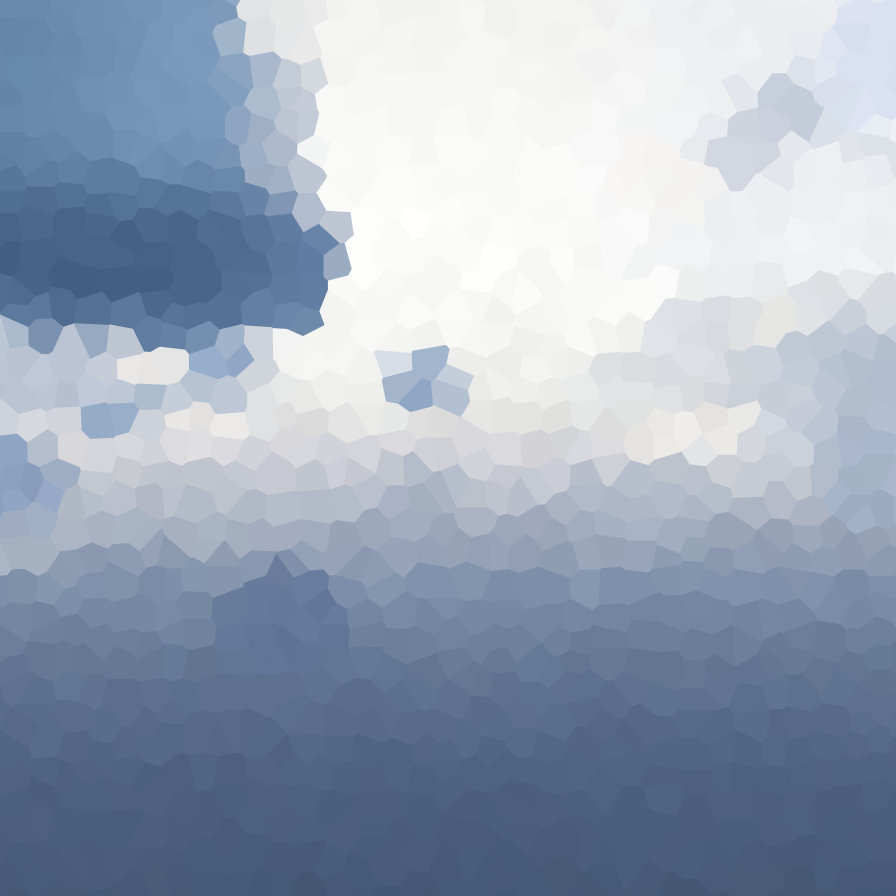
This background is drawn by a Shadertoy shader. Its source:

```glsl
#define CELLS 33.0
#define JITTER 0.82
#define SHADE_SPREAD 0.028
#define EDGE_WOBBLE 0.022
#define STOPS 11

vec2 hash2(vec2 p) {
    vec3 q = fract(vec3(p.xyx) * vec3(0.1031, 0.1030, 0.0973));
    q += dot(q, q.yzx + 33.33);
    return fract((q.xx + q.yz) * q.zy);
}

float noise(vec2 p) {
    vec2 i = floor(p), f = fract(p);
    f = f * f * (3.0 - 2.0 * f);
    return mix(mix(hash2(i).x, hash2(i + vec2(1, 0)).x, f.x),
               mix(hash2(i + vec2(0, 1)).x, hash2(i + vec2(1, 1)).x, f.x), f.y);
}

// Falls from 1 to 0 as x passes from a to b
float fall(float a, float b, float x) { return 1.0 - smoothstep(a, b, x); }

// Soft elliptical patch; paint.a is its strength
void blot(inout vec3 color, vec2 p, vec2 center, vec2 radius, vec4 paint) {
    float d = length((p - center) / radius);
    color = mix(color, paint.rgb, paint.a * fall(0.65, 1.2, d));
}

// Vertical sky gradient: colour in rgb, height in w
vec3 skyRamp(float y) {
    vec4 stops[STOPS] = vec4[STOPS](
        vec4(0.27, 0.35, 0.46, 0.00), vec4(0.31, 0.39, 0.51, 0.15),
        vec4(0.39, 0.47, 0.58, 0.26), vec4(0.50, 0.57, 0.67, 0.345),
        vec4(0.63, 0.67, 0.74, 0.41), vec4(0.75, 0.77, 0.81, 0.455),
        vec4(0.84, 0.84, 0.86, 0.50), vec4(0.91, 0.91, 0.90, 0.545),
        vec4(0.96, 0.96, 0.95, 0.62), vec4(0.99, 0.99, 0.985, 0.74),
        vec4(0.95, 0.95, 0.945, 1.00));
    vec3 color = stops[0].rgb;
    for (int i = 1; i < STOPS; i++) {
        float t = clamp((y - stops[i-1].w) / (stops[i].w - stops[i-1].w), 0.0, 1.0);
        color = mix(color, stops[i].rgb, t);
    }
    return color;
}

// Dark cloud in the upper left, with a pale rim on its right
void stormCloud(inout vec3 color, vec2 p) {
    float bulge = exp(-pow((p.y - 0.71) / 0.055, 2.0));
    float right = 0.36 + 0.03 * bulge;
    float base = 0.62 + 0.5 * pow(p.x - 0.18, 2.0) + 0.06 * smoothstep(0.32, 0.4, p.x);
    float inside = fall(right - 0.006, right + 0.006, p.x)
                 * smoothstep(base - 0.008, base + 0.008, p.y);
    vec3 blue = mix(vec3(0.27, 0.38, 0.52), vec3(0.40, 0.53, 0.66), smoothstep(0.70, 0.88, p.y));
    blue = mix(blue, vec3(0.50, 0.62, 0.75), 0.85 * smoothstep(0.0, 0.26, p.x) * smoothstep(0.74, 0.86, p.y));
    blue = mix(blue, vec3(0.42, 0.53, 0.68), 0.8 * smoothstep(0.2, 0.37, p.x));
    blue = mix(blue, vec3(0.41, 0.52, 0.66), fall(0.0, 0.06, p.y - base));
    float rimWidth = mix(0.03, 0.13, smoothstep(0.72, 0.82, p.y));
    vec3 rim = mix(vec3(0.75, 0.78, 0.83), vec3(0.88, 0.89, 0.90), smoothstep(0.83, 1.0, p.y));
    blue = mix(blue, rim, smoothstep(right - rimWidth, right - 0.01, p.x));
    blot(blue, p, vec2(0.33, 0.98), vec2(0.075, 0.055), vec4(0.91, 0.91, 0.91, 0.9));
    color = mix(color, blue, inside);
}

// Hazy bank rising toward the right side
void rightBank(inout vec3 color, vec2 p) {
    float top = mix(0.61, 0.69, smoothstep(0.66, 0.82, p.x));
    float mask = fall(top - 0.015, top + 0.015, p.y) * smoothstep(0.44, 0.53, p.y)
               * smoothstep(0.60, 0.74, p.x);
    vec3 haze = mix(vec3(0.86, 0.87, 0.885), vec3(0.70, 0.75, 0.82),
                    smoothstep(0.74, 1.0, p.x) * fall(0.60, 0.68, p.y));
    color = mix(color, haze, mask);
}

vec3 scene(vec2 site) {
    vec2 p = site + EDGE_WOBBLE * (vec2(noise(site * 17.0), noise(site * 17.0 + 41.0)) - 0.5);
    vec3 color = skyRamp(p.y);

    // Upper right: thin veil and grey wisps
    color = mix(color, vec3(0.92, 0.93, 0.945), 0.8 * smoothstep(0.62, 0.85, p.x) * smoothstep(0.66, 0.72, p.y));
    blot(color, p, vec2(0.98, 0.94), vec2(0.07, 0.08), vec4(0.84, 0.87, 0.94, 0.9));
    blot(color, p, vec2(0.98, 0.83), vec2(0.06, 0.025), vec4(0.85, 0.87, 0.90, 0.8));
    blot(color, p, vec2(0.88, 0.88), vec2(0.065, 0.04), vec4(0.77, 0.80, 0.86, 0.95));
    blot(color, p, vec2(0.83, 0.835), vec2(0.055, 0.04), vec4(0.81, 0.83, 0.87, 0.9));
    blot(color, p, vec2(0.74, 0.80), vec2(0.06, 0.05), vec4(0.96, 0.955, 0.945, 0.8));

    rightBank(color, p);
    blot(color, p, vec2(0.87, 0.64), vec2(0.055, 0.018), vec4(0.91, 0.91, 0.90, 0.9));
    blot(color, p, vec2(0.88, 0.55), vec2(0.06, 0.03), vec4(0.80, 0.82, 0.86, 0.8));
    blot(color, p, vec2(0.76, 0.525), vec2(0.085, 0.035), vec4(0.92, 0.915, 0.90, 0.9));
    blot(color, p, vec2(0.97, 0.46), vec2(0.06, 0.06), vec4(0.62, 0.68, 0.77, 0.8));

    // Pale broken layer beneath the dark cloud
    float shelf = fall(0.25, 0.35, p.x + 0.6 * max(0.57 - p.y, 0.0));
    color = mix(color, vec3(0.73, 0.77, 0.83), shelf * smoothstep(0.50, 0.56, p.y) * fall(0.63, 0.66, p.y));
    blot(color, p, vec2(0.16, 0.605), vec2(0.05, 0.024), vec4(0.92, 0.91, 0.90, 0.9));
    blot(color, p, vec2(0.25, 0.59), vec2(0.045, 0.026), vec4(0.55, 0.65, 0.77, 0.9));
    blot(color, p, vec2(0.14, 0.545), vec2(0.055, 0.02), vec4(0.58, 0.67, 0.78, 0.9));
    blot(color, p, vec2(0.235, 0.53), vec2(0.05, 0.025), vec4(0.92, 0.91, 0.90, 0.9));
    blot(color, p, vec2(0.01, 0.46), vec2(0.055, 0.06), vec4(0.53, 0.62, 0.75, 0.9));
    float ledge = 0.362 + 0.028 * smoothstep(0.0, 0.15, p.x);
    color = mix(color, vec3(0.67, 0.71, 0.77), 0.85 * smoothstep(ledge - 0.005, ledge + 0.005, p.y)
              * fall(0.40, 0.44, p.y) * fall(0.2, 0.38, p.x));

    // Blue opening and shadows near the middle
    blot(color, p, vec2(0.467, 0.573), vec2(0.057, 0.038), vec4(0.65, 0.72, 0.81, 1.0));
    blot(color, p, vec2(0.47, 0.555), vec2(0.025, 0.02), vec4(0.53, 0.63, 0.76, 0.9));
    blot(color, p, vec2(0.46, 0.43), vec2(0.06, 0.05), vec4(0.61, 0.66, 0.74, 0.6));
    blot(color, p, vec2(0.72, 0.43), vec2(0.10, 0.05), vec4(0.64, 0.69, 0.76, 0.5));
    blot(color, p, vec2(0.32, 0.30), vec2(0.075, 0.07), vec4(0.37, 0.45, 0.59, 0.75));

    stormCloud(color, p);
    return color;
}

vec3 facet(vec2 site) {
    float contrast = 0.6 + 0.8 * fall(0.10, 0.28, abs(site.y - 0.54));
    return scene(site) + SHADE_SPREAD * contrast * (hash2(site * 977.0).x - 0.5);
}

void mainImage(out vec4 fragColor, in vec2 fragCoord) {
    vec2 g = fragCoord / iResolution.xy * CELLS;
    vec2 cell = floor(g), nearest = g, second = g;
    float d1 = 1e5, d2 = 1e5;
    for (int y = -2; y <= 2; y++)
    for (int x = -2; x <= 2; x++) {
        vec2 id = cell + vec2(x, y);
        vec2 site = id + 0.5 + JITTER * (hash2(id + 57.0) - 0.5);
        float d = dot(site - g, site - g);
        if (d < d1) { d2 = d1; second = nearest; d1 = d; nearest = site; }
        else if (d < d2) { d2 = d; second = site; }
    }
    // Blend the two facets across one pixel at their border
    float border = (d2 - d1) / (2.0 * distance(nearest, second));
    float blend = clamp(0.5 - border * iResolution.y / CELLS, 0.0, 0.5);
    fragColor = vec4(mix(facet(nearest / CELLS), facet(second / CELLS), blend), 1.0);
}
```
